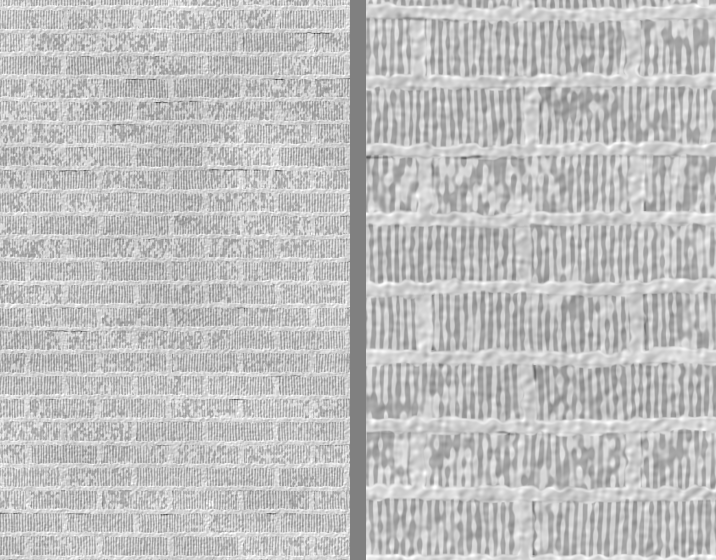
Left: the whole. Right: its middle third, enlarged.
This texture is drawn by a WebGL 2 fragment shader. Its source:

```glsl
#version 300 es
precision highp float;
// Pale painted brick wall: running bond, vertically scored faces, rough light mortar.
uniform vec2 u_resolution;
out vec4 fragColor;

float hash(vec2 p) {
  return fract(sin(dot(p, vec2(127.1, 311.7))) * 43758.5453);
}

float noise(vec2 p) {
  vec2 i = floor(p), f = fract(p);
  f = f * f * (3.0 - 2.0 * f);
  return mix(mix(hash(i), hash(i + vec2(1, 0)), f.x),
             mix(hash(i + vec2(0, 1)), hash(i + vec2(1, 1)), f.x), f.y);
}

// Lumpy paint height, grit over larger blobs, turned off the grid
float paint(vec2 p) {
  p *= mat2(0.8, -0.6, 0.6, 0.8);
  return 0.65 * noise(p * 190.0) + 0.35 * noise(p * 90.0 + 7.0);
}

float boxDistance(vec2 p, vec2 halfSize) {
  vec2 d = abs(p) - halfSize;
  return length(max(d, 0.0)) + min(max(d.x, d.y), 0.0);
}

// Grey tone of the wall; p is in canvas widths, y measured down from the top
float wall(vec2 p) {
  vec2 pitch = vec2(0.2025, 0.0654);
  vec2 warped = p + 0.004 * (vec2(noise(p * 14.0), noise(p * 11.0 + 40.0)) - 0.5);

  // Courses shifted by half a brick, with slightly uneven joints
  float course = warped.y / pitch.y - 0.35;
  float row = floor(course);
  float along = warped.x / pitch.x - 0.905 + 0.5 * mod(row, 2.0)
              + 0.04 * (hash(vec2(row, 3.0)) - 0.5);
  vec2 id = vec2(floor(along), row);
  vec2 cell = (vec2(fract(along), fract(course)) - 0.5) * pitch;
  float seed = hash(id + 17.0);

  // Ragged brick outline
  vec2 halfBrick = vec2(0.0945, 0.0264) - 0.0012 * vec2(hash(id + 5.0), hash(id + 9.0));
  float ragged = 0.005 * (noise(p * 110.0) - 0.5);
  float edge = boxDistance(cell, halfBrick) + ragged;
  float brick = smoothstep(0.0013, -0.0013, edge);

  // Light from the upper left across the paint
  float relief = paint(p) - paint(p - vec2(0.003, 0.0035));

  // Scored face: crisp grooves, broken into specks where paint has clogged them
  float clogged = smoothstep(0.35, 0.85, 0.7 * noise(p * vec2(20.0, 27.0) + 3.0) + 0.4 * seed);
  float groove = sin(6.2832 * (cell.x / 0.0079 + seed + 0.35 * noise(p * vec2(70.0, 18.0))));
  float speck = noise(p * vec2(190.0, 115.0) + 20.0) - 0.5;
  float ridge = smoothstep(-0.75, 0.75, groove * (1.0 - 0.55 * clogged)
              + speck * mix(1.5, 3.0, clogged));
  float face = mix(0.635, 0.85, ridge) + 0.035 * (seed - 0.5) + 0.17 * relief;

  float mortar = 0.82 + 0.25 * relief + 0.08 * (noise(p * 38.0) - 0.5);
  float tone = mix(mortar, face, brick);

  // Bright lip around the brick, strongest on the ledge below
  float lip = exp(-pow((edge - 0.002) / 0.0017, 2.0));
  tone += lip * (0.025 + 0.06 * smoothstep(0.0, 0.03, cell.y));

  // Shadow and occasional dark crack under the mortar above
  float under = exp(-pow((cell.y + halfBrick.y + 0.0005 + 0.5 * ragged) / 0.0015, 2.0));
  float crack = smoothstep(0.66, 0.92, noise(vec2(p.x * 13.0, row * 7.3)))
              * smoothstep(0.3, 0.7, noise(p * vec2(60.0, 30.0)));
  tone -= under * (0.05 + 0.4 * crack);

  // Thin broken shadow beside the upright joints
  float side = exp(-pow((cell.x + halfBrick.x) / 0.0013, 2.0)) * step(abs(cell.y), 0.026);
  tone -= 0.2 * side * smoothstep(0.5, 0.8, noise(p * vec2(20.0, 45.0) + 11.0));

  // Rare white chips
  vec2 chipAt = (vec2(hash(id + 31.0), hash(id + 37.0)) - 0.5) * vec2(0.14, 0.03);
  float chip = length(cell - chipAt) + 0.012 * (noise(p * 90.0 + 60.0) - 0.5);
  tone += 0.13 * smoothstep(0.01, 0.006, chip) * step(0.97, hash(id + 43.0));

  // Broad weathering
  return tone + 0.07 * (noise(p * vec2(4.0, 7.0) + 2.0) - 0.5);
}

void main() {
  // Four close samples per pixel smooth the grooves and edges
  float tone = 0.0;
  for (int i = 0; i < 4; i++) {
    vec2 offset = vec2(i % 2, i / 2) * 0.4 - 0.2;
    vec2 p = (gl_FragCoord.xy + offset) / u_resolution.x;
    p.y = u_resolution.y / u_resolution.x - p.y;
    tone += 0.25 * wall(p);
  }
  fragColor = vec4(vec3(clamp(tone, 0.0, 1.0)), 1.0);
}
```
